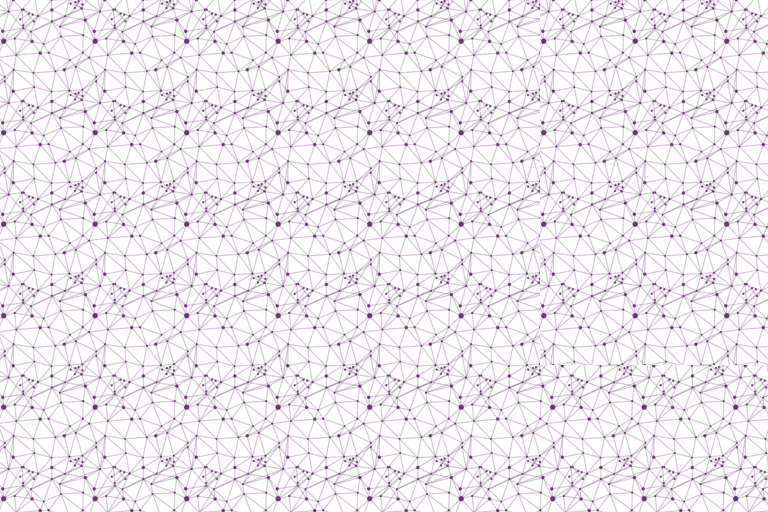
Give the GLSL for this pattern, as a WebGL 2 fragment shader.

```glsl
#version 300 es
precision highp float;
// Repeating web of thin violet lines joining scattered dots, on near-white paper.

uniform vec2 u_resolution;
out vec4 fragColor;

const float TILES_ACROSS = 8.393;
const float CELLS = 6.0;                    // mesh cells along one tile side
const vec2 HUB = vec2(0.04, 0.145);         // first hub, in tiles
const vec2 SEAM = vec2(5.9, 1.61);          // corner of the misaligned patch, in tiles
const float SEAM_SHIFT = 0.098;

const vec3 PAPER = vec3(1.0, 0.997, 1.0);
const vec3 LINE_GREY = vec3(0.50, 0.42, 0.51);
const vec3 LINE_VIOLET = vec3(0.52, 0.35, 0.55);
const vec3 DOT_VIOLET = vec3(0.43, 0.19, 0.47);

// Sizes in cells
const float LINE_WIDTH = 0.027;
const float SMALL_DOT = 0.055;
const float MEDIUM_DOT = 0.105;
const float HUB_DOT = 0.17;

float hash(vec2 p, float seed) {
    uvec3 v = uvec3(ivec3(vec3(p, seed) + 64.0));
    uint h = v.x * 1597334677u ^ v.y * 3812015801u ^ v.z * 2798796415u;
    h = (h ^ (h >> 16)) * 2146121005u;
    h = (h ^ (h >> 15)) * 2221713035u;
    return float((h ^ (h >> 16)) >> 8) / 16777216.0;
}

vec2 wrapCell(vec2 cell) {
    return cell - CELLS * floor((cell + 0.5) / CELLS);
}

bool isHub(vec2 cell) {
    vec2 id = wrapCell(cell);
    return id.x + id.y < 0.5;
}

// Jittered mesh node of a cell
vec2 nodeAt(vec2 cell) {
    vec2 id = wrapCell(cell);
    vec2 jitter = vec2(hash(id, 11.0), hash(id, 12.0)) - 0.5;
    return cell + 0.5 + (isHub(cell) ? vec2(0.0) : jitter * 0.8);
}

// Medium dots fall on an evenly spread skew lattice
float nodeRadius(vec2 cell) {
    if (isHub(cell)) return HUB_DOT;
    vec2 id = wrapCell(cell);
    bool medium = abs(mod(id.x + 2.0 * id.y, 5.0) - 2.0) < 0.5;
    return medium ? MEDIUM_DOT : SMALL_DOT * (0.8 + 0.4 * hash(id, 3.0));
}

float dotCover(vec2 p, vec2 center, float radius, float px) {
    return 1.0 - smoothstep(radius - 0.85 * px, radius + 0.85 * px, length(p - center));
}

// Coverage of a hairline, fading rather than breaking up when thinner than a pixel
float lineCover(vec2 p, vec2 a, vec2 b, float px) {
    vec2 ab = b - a;
    float t = clamp(dot(p - a, ab) / dot(ab, ab), 0.0, 1.0);
    float soft = max(1.25 * px, LINE_WIDTH);
    return LINE_WIDTH / soft * (1.0 - smoothstep(0.0, soft, length(p - a - ab * t)));
}

vec3 addLine(vec3 color, vec2 p, vec2 a, vec2 b, float tone, float px) {
    return mix(color, mix(LINE_GREY, LINE_VIOLET, tone), lineCover(p, a, b, px));
}

// Knot of small dots linked in pairs, repeated once per tile
void addCluster(inout vec3 color, inout float dots, vec2 p, vec2 center, float seed, float px) {
    vec2 local = p - center;
    local -= CELLS * floor(local / CELLS + 0.5);
    vec2 previous = vec2(0.0);
    for (int i = 0; i < 6; i++) {
        float k = float(i);
        float angle = k * 2.4 + seed;
        float reach = 0.2 + 0.4 * hash(vec2(k, seed), 4.0);
        vec2 spot = reach * vec2(cos(angle), sin(angle));
        if (i % 2 == 1) color = addLine(color, local, previous, spot, 0.8, px);
        dots = max(dots, dotCover(local, spot, SMALL_DOT * 1.2, px));
        previous = spot;
    }
}

void main() {
    vec2 tile = gl_FragCoord.xy * TILES_ACROSS / u_resolution.x;
    float px = CELLS * TILES_ACROSS / u_resolution.x;
    if (tile.x > SEAM.x && tile.y > SEAM.y) tile.x += SEAM_SHIFT;
    vec2 p = (tile - HUB) * CELLS + 0.5;
    vec3 color = PAPER;
    float dots = 0.0;

    // Triangulated mesh split along short diagonals, with a few long chords
    for (int y = -2; y <= 1; y++) {
        for (int x = -2; x <= 1; x++) {
            vec2 cell = floor(p) + vec2(x, y);
            vec2 id = wrapCell(cell);
            vec2 rightCell = cell + vec2(1, 0), upCell = cell + vec2(0, 1);
            vec2 a = nodeAt(cell), b = nodeAt(rightCell);
            vec2 c = nodeAt(upCell), d = nodeAt(cell + 1.0);
            float tone = hash(id, 5.0);
            color = addLine(color, p, a, b, tone, px);
            color = addLine(color, p, a, c, 1.0 - tone, px);
            bool rising = distance(a, d) < distance(b, c);
            if (isHub(cell) || isHub(cell + 1.0)) rising = true;
            if (isHub(rightCell) || isHub(upCell)) rising = false;
            color = addLine(color, p, rising ? a : b, rising ? d : c, tone, px);
            if (hash(id, 9.0) > 0.84) color = addLine(color, p, a, nodeAt(cell + vec2(2, 1)), 1.0, px);
            if (hash(id, 10.0) > 0.84) color = addLine(color, p, a, nodeAt(cell + vec2(1, 2)), 0.3, px);
            dots = max(dots, dotCover(p, a, nodeRadius(cell), px));
        }
    }

    addCluster(color, dots, p, vec2(2.0, 2.05), 1.0, px);
    addCluster(color, dots, p, vec2(-0.6, 2.9), 3.0, px);
    fragColor = vec4(mix(color, DOT_VIOLET, dots), 1.0);
}
```
